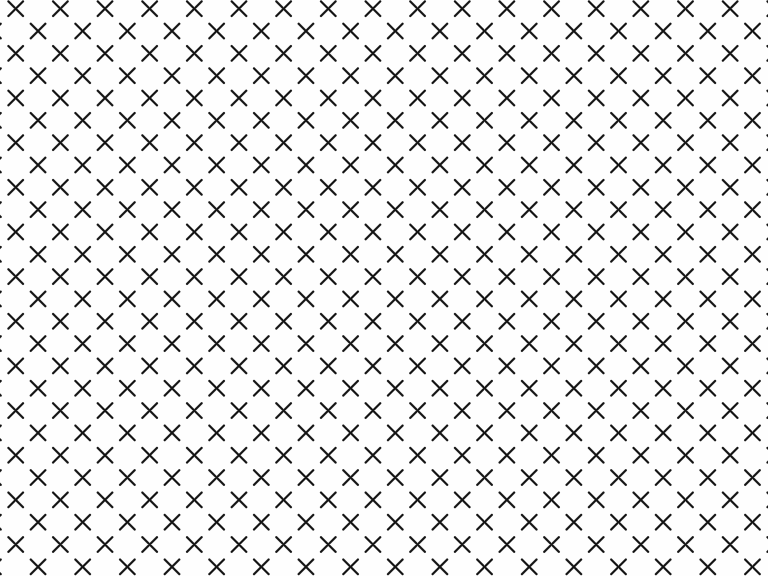
Give the GLSL for this pattern, as a Shadertoy shader.

```glsl
// Staggered grid of thin black diagonal crosses on a near-white ground.

const float TILES_DOWN = 12.9;               // square tiles per canvas height
const vec2  GRID_ORIGIN = vec2(0.352, 0.705); // first cross centre, in tiles
const float ARM_REACH = 0.1635;              // arm end along x and y, in tiles
const float HALF_STROKE = 0.0244;            // half the line width, in tiles
const vec3  PAPER = vec3(0.995);
const vec3  INK = vec3(0.075);

// Offset from the nearest point of a unit square lattice.
vec2 nearestCentre(vec2 p) {
    return fract(p + 0.5) - 0.5;
}

// Signed distance to a diagonal cross with rounded ends.
float crossDistance(vec2 p, float reach, float halfStroke) {
    p = abs(p);                               // fold all four arms into one
    float along = clamp(0.5 * (p.x + p.y), 0.0, reach);
    return length(p - vec2(along)) - halfStroke;
}

// Two interleaved lattices, the second shifted by half a tile.
float staggeredCrosses(vec2 p, float reach, float halfStroke) {
    float first = crossDistance(nearestCentre(p), reach, halfStroke);
    float second = crossDistance(nearestCentre(p + 0.5), reach, halfStroke);
    return min(first, second);
}

// Antialiased fill, blended over about one pixel.
float coverage(float dist, float pixel) {
    return smoothstep(0.7 * pixel, -0.7 * pixel, dist);
}

void mainImage(out vec4 fragColor, in vec2 fragCoord) {
    float pixel = TILES_DOWN / iResolution.y;
    vec2 tilePos = fragCoord * pixel - GRID_ORIGIN;

    float dist = staggeredCrosses(tilePos, ARM_REACH, HALF_STROKE);
    vec3 colour = mix(PAPER, INK, coverage(dist, pixel));

    fragColor = vec4(colour, 1.0);
}
```
